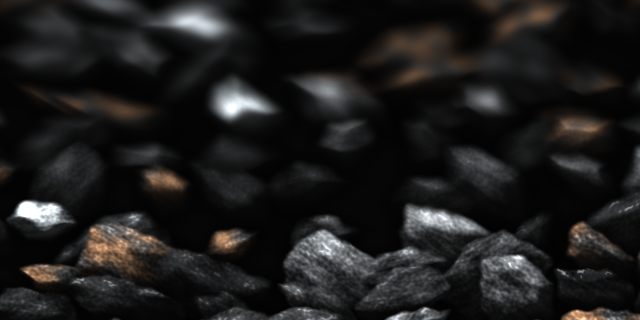
Write a WebGL 1 fragment shader that draws this texture.

```glsl
precision highp float;
uniform vec2 u_resolution;

const int ROWS = 11;
const int FACETS = 6;
const float ROW_TOP = 1.1;
const float ROW_STEP = 0.118;
const float CELL_WIDTH = 0.29;
const float SIZE_MIN = 0.09;
const float SIZE_MAX = 0.205;
const float BLUR_NEAR = 0.006;
const float BLUR_FAR = 0.05;
const float GRAIN = 0.75;
const float AMBIENT = 0.13;
const float EXPOSURE = 1.12;
const float FAR_DIM = 0.72;
const float BROWN_SHARE = 0.22;
const float PALE_SHARE = 0.085;
const vec3 LIGHT = vec3(-0.2, 0.9, 0.42);
const vec3 GAP = vec3(0.025, 0.025, 0.027);
const vec3 SLATE = vec3(0.97, 1.0, 1.03);
const vec3 BROWN = vec3(1.2, 0.9, 0.67);
const vec3 PALE = vec3(1.02, 1.07, 1.1);

float hash(vec2 p) {
  vec3 q = fract(p.xyx * 0.1031);
  q += dot(q, q.yzx + 33.33);
  return fract((q.x + q.y) * q.z);
}

vec2 gradient(vec2 cell) {
  float angle = 6.2832 * hash(cell);
  return vec2(cos(angle), sin(angle));
}

float gradientNoise(vec2 p) {
  vec2 i = floor(p), f = fract(p);
  vec2 u = f * f * f * (f * (f * 6.0 - 15.0) + 10.0);
  vec2 e = vec2(1.0, 0.0);
  float low = mix(dot(gradient(i), f), dot(gradient(i + e), f - e), u.x);
  float high = mix(dot(gradient(i + e.yx), f - e.yx),
                   dot(gradient(i + e.xx), f - e.xx), u.x);
  return mix(low, high, u.y);
}

// Paints one faceted stone over the colour behind it
vec3 paintStone(vec3 behind, vec2 p, vec2 id, float rowY) {
  float defocus = smoothstep(0.05, 0.95, rowY);
  float sharpness = (1.0 - defocus) * (1.0 - defocus);
  float blur = mix(BLUR_NEAR, BLUR_FAR, defocus);
  vec2 jitter = vec2(hash(id + 3.1), hash(id + 17.7)) - 0.5;
  vec2 center = vec2((id.x + 0.5 + 0.6 * jitter.x) * CELL_WIDTH,
                     rowY + 0.1 * jitter.y);
  float width = mix(SIZE_MIN, SIZE_MAX, hash(id + 29.3)) * mix(1.0, 0.8, rowY);
  vec2 size = width * vec2(1.0, mix(0.42, 0.8, hash(id + 41.9)));
  float tilt = 1.3 * (hash(id + 53.1) - 0.5);
  float c = cos(tilt), s = sin(tilt);
  vec2 local = mat2(c, -s, s, c) * (p - center);
  vec2 q = local / size;
  if (dot(q, q) > 7.0) return behind;

  // Outline and normal from a soft minimum of sloping planes
  float crease = mix(16.0, 5.0, defocus);
  float outline = 0.0;
  float total = exp(-crease * 0.6);
  vec3 normal = vec3(0.0, 0.15, 1.0) * total;
  for (int i = 0; i < FACETS; i++) {
    float k = float(i);
    vec2 seed = id + 7.3 * k;
    float angle = (k + 0.7 * hash(seed + 61.7)) * 6.2832 / float(FACETS);
    vec2 dir = vec2(cos(angle), sin(angle));
    float gapToEdge = mix(0.7, 1.05, hash(seed + 71.3)) - dot(q, dir);
    float slope = mix(0.5, 2.2, hash(seed + 83.9));
    float weight = exp(-crease * max(gapToEdge * slope, -0.2));
    outline += exp(-14.0 * gapToEdge);
    normal += weight * normalize(vec3(dir * slope, 1.0));
    total += weight;
  }
  float edge = -log(outline) / 14.0 * size.y;
  edge += 0.014 * gradientNoise(p * 20.0 + id) * (1.0 - defocus);
  float cover = smoothstep(-blur, blur, edge);
  behind *= 1.0 - 0.4 * smoothstep(-0.04 - blur, 0.0, edge);
  if (cover <= 0.0) return behind;

  // Mottling survives defocus, fine streaked grain does not
  float mottle = gradientNoise(local * vec2(9.0, 14.0) + id * 5.3);
  float streak = gradientNoise(local * vec2(19.0, 52.0) + id * 3.7);
  float fine = gradientNoise(local * vec2(75.0, 100.0) + id * 9.1);
  float grain = (0.8 * streak + 0.55 * fine) * sharpness;
  normal = normalize(normal / total);
  normal.xy = mat2(c, s, -s, c) * normal.xy;
  normal.y += 0.3 * grain + 0.3 * mottle;
  float lit = max(dot(normalize(normal), normalize(LIGHT)), 0.0);

  // Mostly dark slate, some brown, a few pale stones
  float tone = hash(id + 97.3);
  float kind = hash(id + 109.9);
  float albedo = mix(0.13, 0.68, tone * tone);
  vec3 tint = SLATE;
  if (kind < BROWN_SHARE) {
    tint = mix(SLATE, BROWN, smoothstep(-0.5, 0.2, mottle));
    albedo = mix(0.35, 0.6, tone);
  } else if (kind > 1.0 - PALE_SHARE) {
    tint = PALE;
    albedo = 1.15;
  }
  float shade = AMBIENT + pow(lit, 1.6);
  shade *= max(1.0 + GRAIN * grain + 0.8 * mottle, 0.0);
  shade *= mix(0.35, 1.0, smoothstep(-0.9, 0.4, (p.y - center.y) / size.y));
  float glint = pow(lit, 7.0) * smoothstep(0.12, 0.5, grain);
  float dim = mix(1.0, FAR_DIM, defocus);
  vec3 stone = tint * (albedo * shade * dim + 0.35 * glint);
  return mix(behind, stone * EXPOSURE + 0.015, cover);
}

void main() {
  vec2 p = gl_FragCoord.xy / u_resolution.y;
  vec3 color = GAP;
  float column = floor(p.x / CELL_WIDTH);
  // Back rows first, so nearer stones overlap them
  for (int row = 0; row < ROWS; row++) {
    float rowY = ROW_TOP - ROW_STEP * float(row);
    for (int side = -1; side <= 1; side++) {
      vec2 id = vec2(column + float(side), float(row) * 13.0);
      color = paintStone(color, p, id, rowY);
    }
  }
  gl_FragColor = vec4(clamp(color, 0.0, 1.0), 1.0);
}
```
